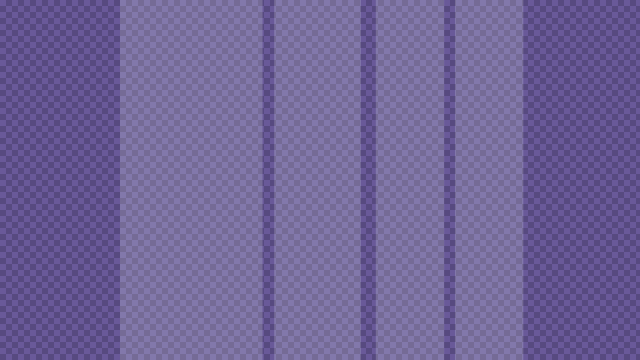
This pattern is drawn by a Shadertoy shader. Its source:

```glsl
// Flat violet checkerboard crossed by four upright pale bands of varied width.
// The bands are antialiased intervals across the canvas; the checks are the
// product of two smoothed square waves, sized by the canvas height.

const float ROWS = 60.0;
const int BAND_COUNT = 4;

const vec3 PALE_LIGHT = vec3(0.51, 0.47, 0.67);
const vec3 PALE_DIM   = vec3(0.46, 0.42, 0.59);
const vec3 DEEP_LIGHT = vec3(0.41, 0.35, 0.60);
const vec3 DEEP_DIM   = vec3(0.34, 0.29, 0.50);

// Square wave of period 2: +1 on even cells, -1 on odd cells.
vec2 squareWave(vec2 p, float pixel) {
    vec2 ramp = 0.25 - abs(fract(p * 0.5 + 0.25) - 0.5);
    return clamp(ramp * 4.0 / pixel, -1.0, 1.0);
}

// 1 on odd cells, 0 on even cells.
float checker(vec2 p, float pixel) {
    vec2 wave = squareWave(p, pixel);
    return 0.5 - 0.5 * wave.x * wave.y;
}

// Coverage of the interval from span.x to span.y.
float band(float x, vec2 span, float pixel) {
    float inside = min(x - span.x, span.y - x);
    return clamp(inside / pixel + 0.5, 0.0, 1.0);
}

// Combined coverage of all pale bands, in fractions of the canvas width.
float paleBands(float x, float pixel) {
    vec2 spans[BAND_COUNT] = vec2[BAND_COUNT](
        vec2(0.1875, 0.4102), vec2(0.4284, 0.5638),
        vec2(0.5872, 0.6940), vec2(0.7109, 0.8177));
    float cover = 0.0;
    for (int i = 0; i < BAND_COUNT; i++) {
        cover = max(cover, band(x, spans[i], pixel));
    }
    return cover;
}

void mainImage(out vec4 fragColor, in vec2 fragCoord) {
    float cellsPerPixel = ROWS / iResolution.y;
    float check = checker(fragCoord * cellsPerPixel, cellsPerPixel);
    float pale = paleBands(fragCoord.x / iResolution.x, 1.0 / iResolution.x);

    // Shade each zone by its checks, then lay the bands over the ground.
    vec3 ground = mix(DEEP_DIM, DEEP_LIGHT, check);
    vec3 stripe = mix(PALE_DIM, PALE_LIGHT, check);
    fragColor = vec4(mix(ground, stripe, pale), 1.0);
}
```
